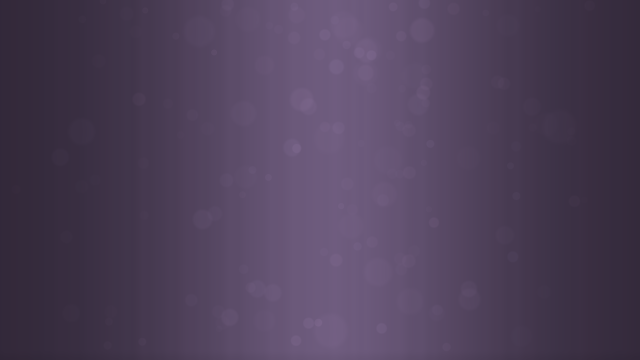
Reproduce this background procedurally as a Shadertoy shader.

```glsl
const vec3 SHADE = vec3(0.180, 0.144, 0.206);
const vec3 MAUVE = vec3(0.432, 0.360, 0.494);
const vec3 ROSE = vec3(1.00, 0.72, 0.92);
const vec3 LILAC = vec3(0.82, 0.74, 1.00);
const float BEAM_CENTER = 0.52;
const float BEAM_WIDTH = 0.29;
const int DISC_COUNT = 150;

float hash(float n) {
    n = fract(n * 0.1031);
    n *= n + 33.33;
    return fract(n * (n + n));
}

// Signed gradient noise along one axis
float gradientNoise(float x) {
    float cell = floor(x);
    float t = fract(x);
    float left = (hash(cell + 57.0) * 2.0 - 1.0) * t;
    float right = (hash(cell + 58.0) * 2.0 - 1.0) * (t - 1.0);
    return mix(left, right, t * t * t * (t * (t * 6.0 - 15.0) + 10.0));
}

// Vertical beam: bright in the middle, dim at both sides
float beam(float x, float center, float width) {
    return exp(-pow(abs(x - center) / width, 1.7));
}

// Out-of-focus disc with a slightly brighter rim
float softDisc(vec2 p, vec2 center, float radius) {
    float d = length(p - center) / radius;
    float fill = 1.0 - smoothstep(0.72, 1.08, d);
    return fill * (0.85 + 0.15 * d * d);
}

// Scattered discs, denser near the middle; few are large
vec3 discField(vec2 p, float aspect, int count) {
    vec3 light = vec3(0.0);
    for (int i = 0; i < count; i++) {
        float seed = float(i) * 7.31 + 11.0;
        float x = mix(hash(seed), hash(seed + 211.7), 0.35);
        float y = hash(seed + 431.3);
        float size = hash(seed + 683.9);
        float radius = 0.009 + 0.018 * size + 0.025 * pow(size, 9.0);
        float strength = mix(0.010, 0.038, pow(hash(seed + 877.1), 1.8));
        vec3 tint = mix(ROSE, LILAC, hash(seed + 997.7));
        light += tint * strength * softDisc(p, vec2(x * aspect, y), radius);
    }
    return light;
}

void mainImage(out vec4 fragColor, in vec2 fragCoord) {
    vec2 uv = fragCoord / iResolution.xy;
    float aspect = iResolution.x / iResolution.y;
    vec2 p = vec2(uv.x * aspect, uv.y);

    // Smooth backdrop
    float glow = beam(uv.x, BEAM_CENTER, BEAM_WIDTH);
    vec3 color = mix(SHADE, MAUVE, glow);

    // Faint vertical streaks and warm bands
    color *= 1.0 + 0.035 * gradientNoise(uv.x * 60.0);
    color.r += 0.014 * gradientNoise(uv.x * 19.0) * (1.0 - glow);

    // Dim discs outside the beam
    color += discField(p, aspect, DISC_COUNT) * mix(0.45, 1.0, glow);

    // Thin falloff along the lower edge
    color *= mix(0.95, 1.0, smoothstep(0.0, 0.03, uv.y));
    fragColor = vec4(color, 1.0);
}
```
